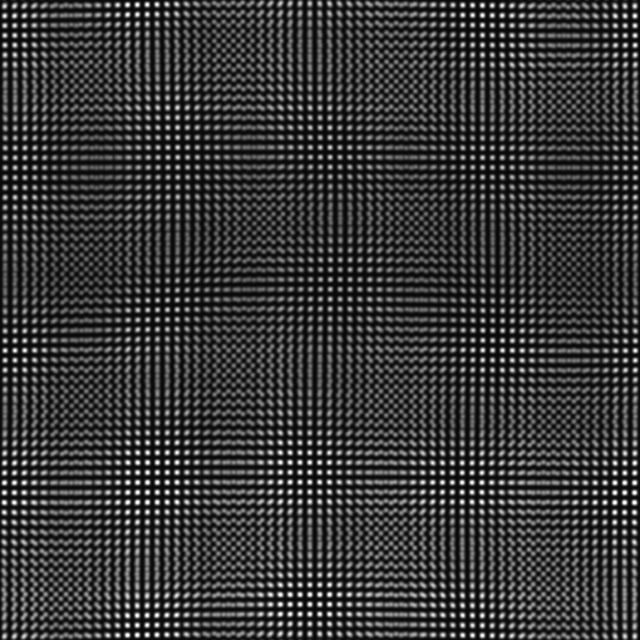
This pattern is drawn by a WebGL 1 fragment shader. Its source:

```glsl
precision highp float;
// Moire of two fine dot grids of nearly equal pitch, fading between crisp dots and grey weave.

#define COARSE_DOTS 63.0   // dots per side in the first grid
#define FINE_DOTS 67.0     // dots per side in the second grid
#define SHARPNESS 1.3      // higher gives smaller dots
#define BEND_X 0.09        // sideways drift of the fine grid, in dots
#define BEND_Y 0.16        // vertical drift of the fine grid, in dots
#define FLOOR_LEVEL 0.035  // darkest grey
#define DOT_LEVEL 0.92     // brightness added by a full dot
#define BROAD_FADE 0.16    // slow brightness change down the sheet
#define LINE_WEAR 0.10     // uneven strength of rows and columns
#define TAU 6.2831853

uniform vec2 u_resolution;

// Rounded dots centred in unit cells.
float dotGrid(vec2 cell) {
  vec2 wave = 0.5 - 0.5 * cos(TAU * cell);
  return pow(max(wave.x * wave.y, 0.0), SHARPNESS);
}

// Slow drift with whole periods, so that it wraps at the edges.
vec2 gridBend(vec2 uv) {
  float x = sin(TAU * (uv.y + 0.1)) + 0.5 * sin(TAU * (2.0 * uv.y + uv.x));
  float y = sin(TAU * (uv.x + 0.3)) + 0.6 * sin(TAU * (2.0 * uv.y - uv.x + 0.2));
  return vec2(BEND_X * x, BEND_Y * y);
}

// Uneven strength along one axis from layered sines.
float lineWear(float t) {
  return 0.5 * sin(TAU * (5.0 * t + 0.15))
       + 0.3 * sin(TAU * (13.0 * t + 0.6))
       + 0.3 * sin(TAU * (29.0 * t + 0.35));
}

void main() {
  vec2 uv = gl_FragCoord.xy / u_resolution;

  // The two grids reinforce or fill each other as their phases slide apart.
  float coarse = dotGrid(uv * COARSE_DOTS);
  float fine = dotGrid(uv * FINE_DOTS + gridBend(uv));
  float weave = 0.5 * (coarse + fine);

  // Broad fade and line wear
  float gain = 1.0 + BROAD_FADE * cos(TAU * (uv.y - 0.13));
  gain *= 1.0 + LINE_WEAR * (lineWear(uv.x) + lineWear(uv.y + 0.37));

  float grey = FLOOR_LEVEL + DOT_LEVEL * gain * weave;
  gl_FragColor = vec4(vec3(clamp(grey, 0.0, 1.0)), 1.0);
}
```
